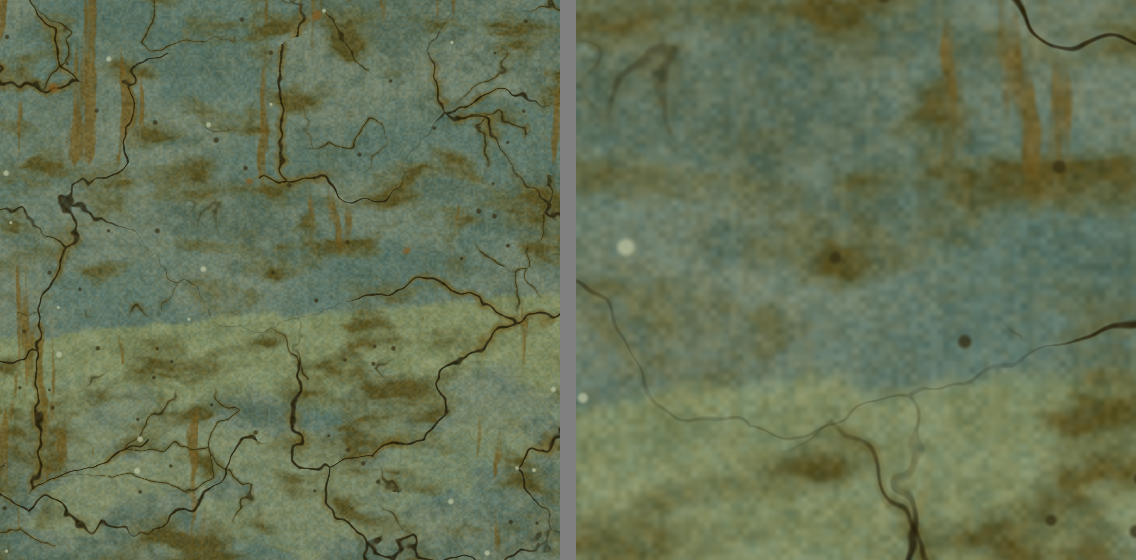
Left, the full canvas; right, a detail of the centre.
Reproduce this texture procedurally as a WebGL 1 fragment shader.

```glsl
precision highp float;
// Weathered green-grey stone with a pale sloping band, rust stains and cracks.
// Layered value noise makes the mottling and grain; the cracks are warped
// Voronoi borders, some of them left out so that the network stays broken.

uniform vec2 u_resolution;

float hash(vec2 p) {
  return fract(sin(dot(p, vec2(127.1, 311.7))) * 43758.5453);
}

vec2 hash2(vec2 p) {
  return vec2(hash(p), hash(p + 57.3));
}

float noise(vec2 p) {
  vec2 i = floor(p), f = fract(p);
  f = f * f * (3.0 - 2.0 * f);
  return mix(mix(hash(i), hash(i + vec2(1, 0)), f.x),
             mix(hash(i + vec2(0, 1)), hash(i + vec2(1, 1)), f.x), f.y);
}

float fbm(vec2 p) {
  float sum = 0.0, amp = 0.533;
  for (int i = 0; i < 4; i++) {
    sum += amp * noise(p);
    p = mat2(1.6, 1.2, -1.2, 1.6) * p + 7.7;
    amp *= 0.5;
  }
  return sum;
}

// Distance to the nearest kept Voronoi border, in cells
float crackDistance(vec2 p, float keep) {
  vec2 cell = floor(p), nearest = vec2(0.0), home = cell;
  float best = 9.0;
  for (int y = -1; y <= 1; y++) {
    for (int x = -1; x <= 1; x++) {
      vec2 id = cell + vec2(x, y);
      vec2 r = id + hash2(id) - p;
      if (dot(r, r) < best) {
        best = dot(r, r);
        nearest = r;
        home = id;
      }
    }
  }
  float d = 1.0;
  for (int y = -2; y <= 2; y++) {
    for (int x = -2; x <= 2; x++) {
      vec2 id = home + vec2(x, y);
      vec2 r = id + hash2(id) - p;
      vec2 across = r - nearest;
      // The sum of both ids names the border from either side
      if (dot(across, across) > 0.0001 && hash(id + home + 0.5) < keep)
        d = min(d, dot(0.5 * (r + nearest), normalize(across)));
    }
  }
  return d;
}

// Small round flecks in a share of the grid cells
float flecks(vec2 p, float share) {
  vec2 id = floor(p);
  float d = length(fract(p) - 0.3 - 0.4 * hash2(id));
  float radius = 0.08 + 0.12 * hash(id + 9.1);
  return step(hash(id + 3.7), share) * (1.0 - smoothstep(radius * 0.5, radius + 0.06, d));
}

void main() {
  vec2 p = gl_FragCoord.xy / u_resolution.y;
  vec2 wobble = vec2(fbm(p * 9.0), fbm(p * 9.0 + 31.0)) - 0.5;
  vec2 jitter = vec2(noise(p * 55.0), noise(p * 55.0 + 17.0)) - 0.5;
  float mottle = fbm(p * vec2(9.0, 15.0) + 4.0);
  float fine = fbm(p * 48.0);

  // Grey-green ground with teal patches, bluer towards the upper left
  vec3 col = mix(vec3(0.34, 0.41, 0.335), vec3(0.44, 0.495, 0.41),
                 smoothstep(0.3, 0.58, mottle * 0.6 + fine * 0.4));
  float teal = smoothstep(0.46, 0.7, fbm(p * vec2(5.0, 8.0) + 12.0) + 0.16 * (p.y - p.x));
  col = mix(col, vec3(0.34, 0.44, 0.39), 0.65 * teal);

  // Pale band, crisp above and ragged below
  float top = 0.39 + 0.09 * p.x + 0.05 * wobble.y;
  float bottom = 0.26 + 0.06 * p.x + 0.16 * wobble.x;
  float band = (1.0 - smoothstep(top - 0.008, top + 0.006, p.y))
             * smoothstep(bottom - 0.04, bottom + 0.04, p.y);
  float lower = (1.0 - smoothstep(0.2, 0.34, p.y)) * smoothstep(0.48, 0.62, mottle);
  col = mix(col, mix(vec3(0.45, 0.49, 0.31), vec3(0.54, 0.585, 0.42), fine + 0.1),
            max(band * 0.85, lower * 0.5));

  // Olive smears lying flat, and a few upright rust streaks on the left
  float smear = fbm(p * vec2(11.0, 23.0) + 40.0 + wobble);
  col = mix(col, vec3(0.37, 0.38, 0.22), 0.6 * smoothstep(0.48, 0.66, smear));
  col = mix(col, vec3(0.32, 0.29, 0.11), 0.75 * smoothstep(0.63, 0.76, smear));
  float streak = fbm(p * vec2(32.0, 5.0) + 80.0 + 0.6 * wobble) - 0.1 * p.x;
  col = mix(col, vec3(0.42, 0.34, 0.13), 0.75 * smoothstep(0.65, 0.74, streak));

  // Long cracks and a thinner net, both fading in and out
  vec2 bent = p + 0.14 * wobble + 0.01 * jitter;
  float wide = crackDistance(bent * vec2(3.6, 4.8) + 2.0, 0.68) / 4.4;
  float thin = crackDistance(bent * vec2(7.0, 8.0) + 21.0, 0.42) / 7.5;
  float power = smoothstep(0.22, 0.55, noise(p * 7.0 + 5.0));
  float thinPower = smoothstep(0.35, 0.7, noise(p * 8.0 + 63.0));
  float rust = smoothstep(0.42, 0.66, fbm(p * 13.0 + 90.0));
  col = mix(col, vec3(0.41, 0.36, 0.15), 0.75 * rust * power * (1.0 - smoothstep(0.002, 0.016, wide)));
  col = mix(col, vec3(0.35, 0.34, 0.17), 0.6 * thinPower * (1.0 - smoothstep(0.001, 0.008, thin)));
  col = mix(col, vec3(0.19, 0.17, 0.07), 0.75 * thinPower * (1.0 - smoothstep(0.0003, 0.0024, thin)));
  col = mix(col, vec3(0.16, 0.14, 0.06), (0.2 + 0.7 * power)
            * (1.0 - smoothstep(0.0006, 0.002 + 0.0018 * power, wide)));

  // Soft grain, dark pits, pale chips and orange spots
  float grain = 0.6 * noise(p * 260.0) + 0.4 * noise(p * 130.0 + 8.0) - 0.5;
  col += grain * vec3(0.13, 0.125, 0.12);
  col += 0.04 * (noise(p * 180.0 + 33.0) - 0.5) * vec3(1.0, 0.0, -1.0);
  col = mix(col, vec3(0.2, 0.18, 0.08), 0.75 * flecks(p * 38.0, 0.035));
  col = mix(col, vec3(0.7, 0.73, 0.6), 0.8 * flecks(p * 34.0 + 50.0, 0.014));
  col = mix(col, vec3(0.5, 0.34, 0.12), 0.7 * flecks(p * 17.0 + 0.5 * wobble + 70.0, 0.025));

  gl_FragColor = vec4(clamp(col, 0.0, 1.0), 1.0);
}
```
